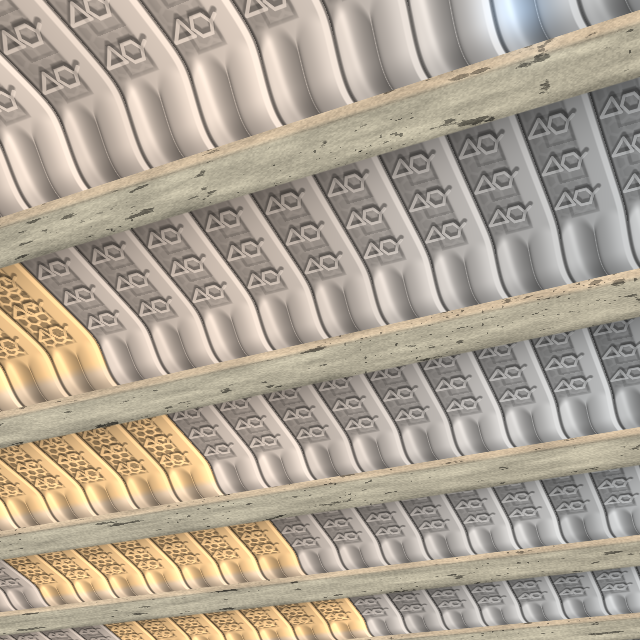
Reproduce this pattern procedurally as a Shadertoy shader.

```glsl
// Ribbed vault panels between tilted concrete beams, seen from below.
// A reciprocal row coordinate gives the perspective; each row is cut into leaning
// ribbed cells with brackets and scalloped feet, some cells lit a warm yellow.

float hash(vec2 p) { return fract(sin(dot(p, vec2(127.1, 311.7))) * 43758.5); }

float noise(vec2 p) {
    vec2 i = floor(p), f = fract(p);
    f = f * f * (3.0 - 2.0 * f);
    return mix(mix(hash(i), hash(i + vec2(1, 0)), f.x),
               mix(hash(i + vec2(0, 1)), hash(i + vec2(1, 1)), f.x), f.y);
}

float fbm(vec2 p) {
    float sum = 0.0, amp = 0.5;
    for (int i = 0; i < 5; i++) { sum += amp * noise(p); p = p * 2.03 + 7.1; amp *= 0.5; }
    return sum;
}

float segment(vec2 p, vec2 a, vec2 b) {
    vec2 d = b - a;
    return length(p - a - d * clamp(dot(p - a, d) / dot(d, d), 0.0, 1.0));
}

// Distance to the nearest wall of a honeycomb
float honeycomb(vec2 p) {
    vec2 s = vec2(1.0, 1.732);
    vec2 a = mod(p, s) - 0.5 * s, b = mod(p + 0.5 * s, s) - 0.5 * s;
    vec2 g = abs(dot(a, a) < dot(b, b) ? a : b);
    return 0.5 - max(g.x, dot(g, 0.5 * s));
}

// Wire bracket: a triangle, a hexagon and a short tail
float bracket(vec2 p) {
    vec2 tip = vec2(-0.58, 0.14), top = vec2(-0.22, -0.24), base = vec2(-0.1, 0.14);
    float d = min(segment(p, tip, top), min(segment(p, top, base), segment(p, base, tip)));
    vec2 h = abs(p - vec2(0.18, 0.0));
    d = min(d, abs(max(h.x * 0.866 + h.y * 0.5, h.y) - 0.2));
    return min(d, segment(p, vec2(0.4, 0.0), vec2(0.58, -0.12)));
}

// f runs across one cell, v down the row; aa is the pixel size in both
vec3 panel(float f, float v, float w, float n, float row, vec2 aa, float warm) {
    // Flat face, sunken floor and the shade beside the rib
    float floorMask = smoothstep(0.04, 0.1, f) * (1.0 - smoothstep(0.6, 0.6 + 0.04 + aa.x, f))
                    * (1.0 - smoothstep(0.66, 0.69, v));
    float light = mix(0.66 + 0.1 * f, 0.55 + 0.08 * f, floorMask);
    light *= 1.0 - 0.3 * exp(-f * 13.0);
    light -= 0.1 * exp(-pow((f - 0.63) / 0.025, 2.0)) * (1.0 - smoothstep(0.64, 0.69, v));

    float comb = honeycomb(vec2(f * 5.0, v * 19.0));
    float wall = 1.0 - smoothstep(0.04, 0.1 + 5.0 * aa.x, comb);
    light += floorMask * mix(0.035 * wall, 0.3 * wall - 0.09, warm);

    // Three brackets down the floor
    float slot = clamp(floor((v - 0.21) / 0.157), 0.0, 2.0);
    vec2 b = vec2((f - 0.38) * 1.75, (v - 0.29 - slot * 0.157) / 0.157);
    float soft = max(1.75 * aa.x, aa.y / 0.157);
    float shade = 1.0 - smoothstep(0.03, 0.06 + soft, bracket(b - vec2(0.04, -0.09)));
    float wire = 1.0 - smoothstep(0.025, 0.025 + soft, bracket(b));
    light = mix(light, 0.33, 0.65 * shade);
    light = mix(light, 0.83, 0.75 * wire);
    float plate = abs(max(abs(b.x - 0.1) - 0.32, abs(b.y - 0.1) - 0.36));
    light -= 0.08 * (1.0 - smoothstep(0.02, 0.04 + soft, plate));

    // Scalloped feet: a rounded pod, then the foot of the rib
    float g = fract(f * 2.0);
    float pod = 0.84 - 0.32 * smoothstep(0.15, 0.95, g)
              + 0.1 * exp(-pow((g - 0.38 - 0.5 * (v - 0.8)) / 0.1, 2.0));
    float foot = mix(0.64, 0.86, smoothstep(0.1, 0.9, g));
    float split = smoothstep(0.5 - aa.x, 0.5 + aa.x, f);
    float feet = mix(pod, foot, split);
    feet -= 0.2 * exp(-abs(f - 0.52) / 0.025) + 0.22 * exp(-min(f, 1.0 - f) / 0.03);
    float start = 0.67 + 0.07 * pow(abs(2.0 * g - 1.0), 3.0);
    float feetMask = smoothstep(start, start + 0.05 + aa.y, v);
    light = mix(light, feet, feetMask);
    light *= 1.0 - 0.22 * smoothstep(0.88, 1.0, v) * (0.5 + 0.5 * g);

    // Bright rib edge and the dark step behind it
    float rib = 1.0 - smoothstep(0.03, 0.045 + aa.x, abs(f - 0.93));
    light = mix(light, 0.9, 0.85 * rib);
    light *= 1.0 - 0.4 * (1.0 - smoothstep(0.01, 0.03 + aa.x, min(f, 1.0 - f)));

    // Shadow under the beam, small differences between cells
    light *= 1.0 - 0.3 * exp(-(v - w) * 7.0) * step(0.0, row);
    light *= 0.98 + 0.1 * hash(vec2(n, row));
    vec3 tint = mix(vec3(1.06, 1.01, 0.97), vec3(1.3, 1.1, 0.82), warm * (1.0 - 0.65 * smoothstep(0.82, 0.9, v)));
    return light * tint;
}

// h runs from the upper to the lower edge of the beam face
vec3 concrete(float x, float h, float row) {
    vec2 q = vec2(x * 14.0, h * 2.2 + row * 9.0);
    float grain = fbm(q * vec2(1.0, 3.0));
    float light = 0.69 + 0.26 * (grain - 0.5) + 0.1 * (noise(q * 22.0) - 0.5);
    light += 0.06 * (1.0 - smoothstep(0.13, 0.2, h)) - 0.1 * exp(-abs(h - 0.19) * 45.0);
    light -= 0.14 * smoothstep(0.8, 1.0, h);
    light -= 0.3 * smoothstep(0.69, 0.76, fbm(q * vec2(2.0, 3.5) + 31.0));
    light -= 0.3 * smoothstep(0.88, 0.95, noise(q * vec2(9.0, 11.0))) * smoothstep(0.5, 0.7, noise(q * 0.7));
    return light * mix(vec3(1.1, 0.99, 0.84), vec3(1.04, 1.0, 0.88), smoothstep(0.1, 0.25, h));
}

void mainImage(out vec4 fragColor, in vec2 fragCoord) {
    vec2 p = fragCoord / iResolution.xy;
    float x = p.x, y = 1.0 - p.y, px = 1.0 / iResolution.y;

    // Rows in perspective
    float B = mix(4.077, 5.424, x), K = B / (mix(1.615, 1.711, x) - y);
    float row = floor(K - 3.2), v = fract(K - 3.2), dv = px * K * K / B;
    float w = 0.21 + 0.05 * max(row, 0.0);

    // Leaning, bending cells within a row
    float far = 4.2 / (row + 4.2), q = pow(far, 0.85), t = 1.0 - v;
    float bend = 0.6 * (t - 0.3 + sqrt((t - 0.3) * (t - 0.3) + 0.004)) * 1.0 + 0.55 * t;
    float xr = x + mix(0.145, 0.06, x) * pow(far, 1.5) * bend;
    float u = log(1.0 + 0.514 * xr) / (0.036 * q) - 0.42 - 0.13 * exp(-t * 14.0);
    float n = floor(u);
    float warm = step(n, 1.5 + 3.0 * row) * step(3.0 * row - 5.0, n);
    vec3 col = panel(fract(u), v, w, n, row, vec2(px / (q * (0.07 + 0.036 * x)), dv), warm);
    col *= mix(vec3(1.03, 1.0, 0.97), vec3(0.87, 0.92, 0.96), smoothstep(0.3, 1.0, x) * (1.0 - warm));

    // Beams in front, then a patch of sky light
    float beam = max(1.0 - smoothstep(w - dv, w + dv, v), smoothstep(1.0 - dv, 1.0, v));
    float h = v > 0.9 ? 0.0 : v / w;
    col = mix(col, concrete(x, h, row + step(0.9, v)), beam);
    col += vec3(0.1, 0.18, 0.27) * exp(-dot(p - vec2(0.81, 0.99), p - vec2(0.81, 0.99)) * 350.0);
    fragColor = vec4(clamp(col, 0.0, 1.0), 1.0);
}
```
